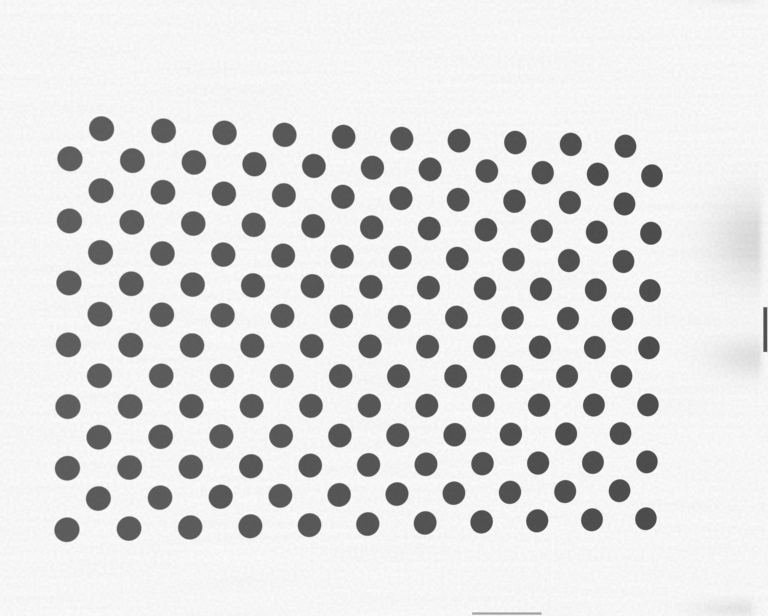
Write a WebGL 1 fragment shader that draws this pattern.

```glsl
precision highp float;
// Staggered grid of dark dots on a pale sheet, seen at a slight tilt, with grain and edge smudges.
uniform vec2 u_resolution;

// Lengths are in canvas widths.
const float ASPECT = 0.8;                      // canvas height / width
const vec2 GRID_STEPS = vec2(10.0, 6.0);       // full steps across and up
const vec2 GRID_ORIGIN = vec2(0.0872, 0.112);  // lower left dot
const vec2 AXIS_X = vec2(0.8225, 0.0246);      // projective grid axes
const vec2 AXIS_Y = vec2(0.0034, 0.4782);
const vec2 TILT = vec2(0.0816, -0.006);        // perspective foreshortening
const float DOT_RADIUS = 0.2;                  // in grid steps
const float STEP_SIZE = 0.0755;                // mean grid step on the canvas
const float EDGE_BLUR = 0.0012;

const vec3 PAPER = vec3(0.965);
const vec3 DOT_LEFT = vec3(0.365);
const vec3 DOT_RIGHT = vec3(0.300);
const vec3 MARK = vec3(0.31);

const vec2 GRAIN_CELLS = vec2(230.0, 184.0);
const vec2 STREAK_CELLS = vec2(5.0, 90.0);
const float GRAIN = 0.028;
const float STREAKS = 0.012;
const float SMUDGE = 0.12;

float hash(vec2 p) {
  vec3 q = fract(p.xyx * vec3(0.1031, 0.1030, 0.0973));
  q += dot(q, q.yzx + 33.33);
  return fract((q.x + q.y) * q.z);
}

float cornerSlope(vec2 cell, vec2 offset, vec2 period) {
  float angle = 6.28319 * hash(mod(cell, period));
  return dot(vec2(cos(angle), sin(angle)), offset);
}

// Gradient noise that wraps over the unit square.
float tiledNoise(vec2 uv, vec2 period) {
  vec2 p = uv * period;
  vec2 i = floor(p);
  vec2 f = p - i;
  vec2 w = f * f * f * (f * (f * 6.0 - 15.0) + 10.0);
  vec2 e = vec2(1.0, 0.0);
  float low = mix(cornerSlope(i, f, period),
                  cornerSlope(i + e.xy, f - e.xy, period), w.x);
  float high = mix(cornerSlope(i + e.yx, f - e.yx, period),
                   cornerSlope(i + e.xx, f - e.xx, period), w.x);
  return mix(low, high, w.y);
}

// Shortest offset between two points on the wrapping canvas.
vec2 wrapOffset(vec2 uv, vec2 centre) {
  return (fract(uv - centre + 0.5) - 0.5) * vec2(1.0, ASPECT);
}

// Soft blob with a separate width on its left and right sides.
float smudge(vec2 uv, vec2 centre, vec3 leftRightHeight) {
  vec2 d = wrapOffset(uv, centre);
  d /= vec2(d.x < 0.0 ? leftRightHeight.x : leftRightHeight.y, leftRightHeight.z);
  return exp(-dot(d, d));
}

float boxMask(vec2 uv, vec2 centre, vec2 halfSize, float blur) {
  vec2 d = abs(wrapOffset(uv, centre)) - halfSize;
  return 1.0 - smoothstep(-blur, blur, max(d.x, d.y));
}

// Inverse perspective: canvas point to grid steps.
vec2 toGrid(vec2 p) {
  vec2 a = AXIS_X - TILT.x * p;
  vec2 b = AXIS_Y - TILT.y * p;
  vec2 r = p - GRID_ORIGIN;
  vec2 st = vec2(r.x * b.y - r.y * b.x, a.x * r.y - a.y * r.x);
  return GRID_STEPS * st / (a.x * b.y - a.y * b.x);
}

void main() {
  vec2 uv = gl_FragCoord.xy / u_resolution;
  float blur = max(EDGE_BLUR, 0.75 / u_resolution.x);

  // Paper with scan streaks and fine grain
  float grain = tiledNoise(uv, GRAIN_CELLS);
  float streaks = tiledNoise(uv, STREAK_CELLS);
  vec3 color = PAPER + GRAIN * grain + STREAKS * streaks;

  // Shadows by the right edge and the lower corner
  float shade = smudge(uv, vec2(0.985, 0.61), vec3(0.055, 0.007, 0.055));
  shade += 0.8 * smudge(uv, vec2(0.985, 0.42), vec3(0.055, 0.007, 0.025));
  shade += 0.6 * smudge(uv, vec2(0.97, 0.012), vec3(0.06, 0.012, 0.012));
  color -= SMUDGE * shade;

  // Small marks at the right and bottom borders
  float mark = boxMask(uv, vec2(0.9965, 0.465), vec2(0.0025, 0.029), blur);
  mark += 0.5 * boxMask(uv, vec2(0.66, 0.004), vec2(0.045, 0.0015), blur);
  color = mix(color, MARK, mark);

  // Nearest dot of the two interleaved lattices
  vec2 grid = toGrid(uv * vec2(1.0, ASPECT));
  float nearest = 1e3;
  vec2 dotCentre = vec2(0.0);
  for (int k = 0; k < 2; k++) {
    float shift = float(k);
    vec2 last = GRID_STEPS - vec2(shift, 0.0);
    vec2 centre = clamp(floor(grid - 0.5 * shift + 0.5), vec2(0.0), last) + 0.5 * shift;
    float d = length(grid - centre);
    if (d < nearest) { nearest = d; dotCentre = centre; }
  }
  float edge = (nearest - DOT_RADIUS) * STEP_SIZE;
  vec3 ink = mix(DOT_LEFT, DOT_RIGHT, dotCentre.x / GRID_STEPS.x);
  ink += 0.012 * (hash(dotCentre * 2.0 + 7.0) - 0.5) + 0.5 * GRAIN * grain;
  color = mix(color, ink, 1.0 - smoothstep(-blur, blur, edge));

  gl_FragColor = vec4(color, 1.0);
}
```
